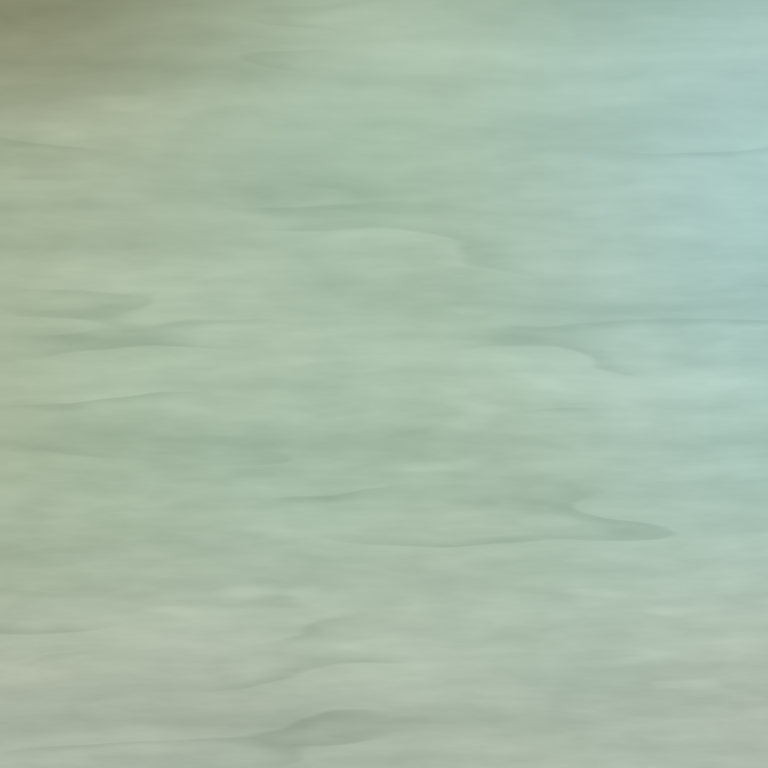
Give the GLSL for this texture, as a WebGL 1 fragment shader.

```glsl
precision highp float;

uniform vec2 u_resolution;

// Colours of the light falling across the sheet
const vec3 LEFT_OLIVE = vec3(0.652, 0.707, 0.607);
const vec3 MID_SAGE = vec3(0.664, 0.749, 0.664);
const vec3 RIGHT_MINT = vec3(0.668, 0.762, 0.703);
const vec3 AQUA_GLOW = vec3(0.655, 0.790, 0.775);
const vec3 CORNER_BROWN = vec3(0.545, 0.550, 0.440);
const vec3 LOWER_GREY = vec3(0.682, 0.718, 0.660);

// Grain frequencies (along, across) and strengths
const vec2 BAND_FREQ = vec2(1.3, 9.0);
const vec2 STREAK_FREQ = vec2(3.2, 27.0);
const vec2 FIBRE_FREQ = vec2(13.0, 65.0);
const vec2 MOTTLE_FREQ = vec2(14.0, 24.0);
const vec2 CREASE_FREQ = vec2(2.6, 17.0);
const float BAND_AMOUNT = 0.048;
const float STREAK_AMOUNT = 0.042;
const float FIBRE_AMOUNT = 0.022;
const float MOTTLE_AMOUNT = 0.012;
const float CREASE_AMOUNT = 0.042;
const float GLINT_AMOUNT = 0.030;
const float WARP_AMOUNT = 0.012;
const float SLOPE = 0.025;

vec2 hashGradient(vec2 cell) {
  vec3 h = fract(cell.xyx * vec3(0.1031, 0.1030, 0.0973));
  h += dot(h, h.yzx + 33.33);
  float angle = 6.2832 * fract((h.x + h.y) * h.z);
  return vec2(cos(angle), sin(angle));
}

float gradientNoise(vec2 p) {
  vec2 i = floor(p);
  vec2 f = p - i;
  vec2 u = f * f * f * (f * (f * 6.0 - 15.0) + 10.0);
  float a = dot(hashGradient(i), f);
  float b = dot(hashGradient(i + vec2(1.0, 0.0)), f - vec2(1.0, 0.0));
  float c = dot(hashGradient(i + vec2(0.0, 1.0)), f - vec2(0.0, 1.0));
  float d = dot(hashGradient(i + 1.0), f - 1.0);
  return mix(mix(a, b, u.x), mix(c, d, u.x), u.y);
}

float fractalNoise(vec2 p) {
  float sum = 0.0;
  float weight = 1.0;
  for (int octave = 0; octave < 3; octave++) {
    sum += weight * gradientNoise(p);
    p = p * 2.03 + 17.3;
    weight *= 0.5;
  }
  return sum;
}

// Soft wash of light: olive to mint, with a dark corner and a cool edge
vec3 lightWash(vec2 uv) {
  vec3 color = mix(LEFT_OLIVE, MID_SAGE, smoothstep(-0.1, 0.5, uv.x));
  color = mix(color, RIGHT_MINT, smoothstep(0.45, 1.0, uv.x));
  float lower = smoothstep(0.42, 0.0, uv.y);
  color = mix(color, LOWER_GREY, 0.75 * lower);
  float glow = 1.0 - smoothstep(0.0, 0.5, length((uv - vec2(1.03, 0.77)) * vec2(1.0, 0.8)));
  color = mix(color, AQUA_GLOW, 0.85 * glow);
  float corner = 1.0 - smoothstep(0.0, 0.5, length((uv - vec2(0.0, 1.02)) * vec2(0.9, 1.6)));
  color = mix(color, CORNER_BROWN, 0.85 * corner);
  return color - 0.025 * smoothstep(0.88, 1.0, uv.y);
}

// Thin folds: a crisp edge on one side that fades out on the other
float creases(vec2 p) {
  float n = gradientNoise(p * CREASE_FREQ + 41.0) + 0.07 * gradientNoise(p * FIBRE_FREQ + 9.0);
  float fold = smoothstep(0.0, 0.05, n) * (1.0 - smoothstep(0.05, 0.24, n));
  return fold * smoothstep(0.0, 0.4, gradientNoise(p * vec2(3.5, 8.0) + 73.0));
}

// Short pale fibres that catch the light
float glints(vec2 p) {
  float n = gradientNoise(p * vec2(9.0, 42.0) + 88.0);
  float patches = smoothstep(0.0, 0.45, gradientNoise(p * vec2(4.0, 7.0) + 51.0));
  return smoothstep(0.12, 0.5, n) * patches;
}

float grain(vec2 p, float detail) {
  float shade = BAND_AMOUNT * gradientNoise(p * BAND_FREQ + 5.0);
  shade += STREAK_AMOUNT * gradientNoise(p * STREAK_FREQ + 23.0);
  shade += FIBRE_AMOUNT * detail * fractalNoise(p * FIBRE_FREQ + 61.0);
  shade += MOTTLE_AMOUNT * fractalNoise(p * MOTTLE_FREQ + 97.0);
  shade -= CREASE_AMOUNT * detail * creases(p);
  return shade + GLINT_AMOUNT * detail * glints(p);
}

void main() {
  vec2 uv = gl_FragCoord.xy / u_resolution;

  // Streaks wander a little and tip gently from left to right
  vec2 p = uv;
  p.y += WARP_AMOUNT * gradientNoise(uv * vec2(3.0, 5.0) + 12.0);
  p.y += SLOPE * uv.x * (uv.y - 0.4);

  float detail = mix(1.1, 0.65, smoothstep(0.4, 1.0, uv.y));
  vec3 color = lightWash(uv) + grain(p, detail) * vec3(1.0, 0.97, 0.95);

  // Faint drift between warm and cool patches
  float drift = gradientNoise(uv * vec2(3.0, 4.0) + 31.0);
  color += 0.012 * drift * vec3(0.8, -0.3, -0.5);

  gl_FragColor = vec4(clamp(color, 0.0, 1.0), 1.0);
}
```
